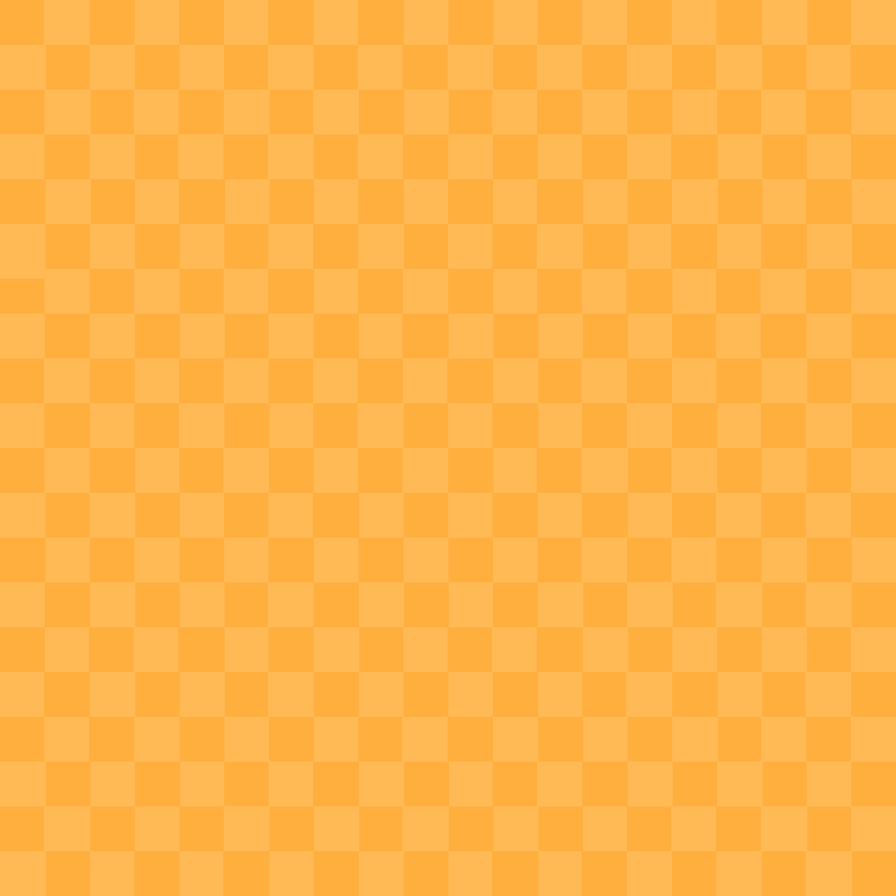
Reproduce this pattern procedurally as a Shadertoy shader.

```glsl
// Two-tone orange checkerboard of 20 by 20 squares that tiles seamlessly.
// Each axis gives a smoothed sign that flips at every edge; their product
// picks the tone. Upright edges wander slightly from row to row.

// Sine-free hash, 0 to 1
float hash(vec2 p) {
    vec3 q = fract(p.xyx * 0.1031);
    q += dot(q, q.yzx + 33.33);
    return fract((q.x + q.y) * q.z);
}

// Alternating sign around the nearest grid line, softened over one pixel
float flipSign(float line, float distance, float pixel) {
    float parity = 1.0 - 2.0 * mod(line, 2.0);
    return parity * clamp(2.0 * distance / pixel, -1.0, 1.0);
}

void mainImage(out vec4 fragColor, in vec2 fragCoord) {
    const float squares = 20.0;
    vec2 p = fragCoord / iResolution.xy * squares;
    vec2 pixel = squares / iResolution.xy;
    vec2 cell = floor(p);
    vec2 line = floor(p + 0.5);

    // Small sideways wander of upright edges, none on the canvas border
    float column = mod(line.x, squares);
    float wander = (hash(vec2(column, cell.y)) - 0.5) * 0.045 * min(column, 1.0);

    // One level edge in the first column sits a little low
    float drop = cell.x == 0.0 && line.y == 14.0 ? 0.22 : 0.0;

    float across = flipSign(line.x, p.x - line.x - wander, pixel.x);
    float up = flipSign(line.y, p.y - line.y + drop, pixel.y);

    // Blend the two tones
    vec3 deepOrange = vec3(1.0, 0.686, 0.243);
    vec3 paleOrange = vec3(1.0, 0.729, 0.337);
    fragColor = vec4(mix(deepOrange, paleOrange, 0.5 + 0.5 * across * up), 1.0);
}
```
